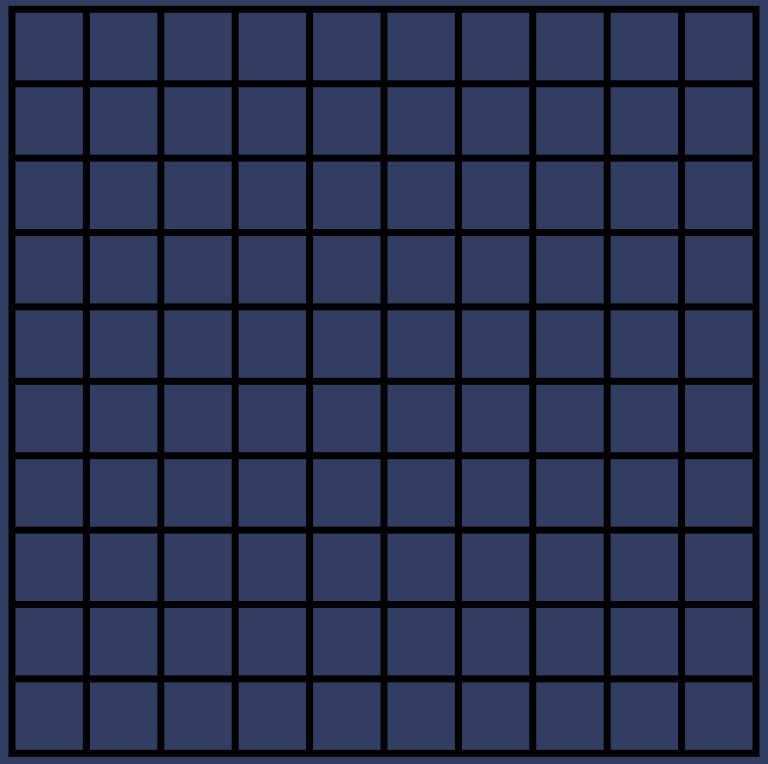
This pattern is drawn by a Shadertoy shader. Its source:

```glsl
// A square lattice of black bars on slate blue, ten cells across and ten down,
// closed by an outer bar and a thin margin. Each bar is the distance to the
// nearest lattice line, clamped to the grid; all lengths are in canvas heights.

const vec2  CELLS       = vec2(10.0);
const float PITCH       = 0.09738;             // spacing of bar centres
const float BAR_WIDTH   = 0.00916;
const vec2  GRID_ORIGIN = vec2(0.0157, 0.0140); // centre of the lower left crossing
const vec3  FILL_COLOR  = vec3(0.200, 0.238, 0.386);
const vec3  BAR_COLOR   = vec3(0.000, 0.004, 0.006);

// Signed distance to a box centred on the origin
float boxDistance(vec2 p, vec2 halfSize) {
    vec2 d = abs(p) - halfSize;
    return length(max(d, 0.0)) + min(max(d.x, d.y), 0.0);
}

// Signed distance to the bars, cut off at the outer frame
float gridDistance(vec2 p) {
    vec2 nearestLine = clamp(round(p / PITCH), vec2(0.0), CELLS) * PITCH;
    vec2 offset = abs(p - nearestLine);
    float bars = min(offset.x, offset.y) - 0.5 * BAR_WIDTH;

    vec2 halfGrid = 0.5 * CELLS * PITCH;
    float frame = boxDistance(p - halfGrid, halfGrid + 0.5 * BAR_WIDTH);
    return max(bars, frame);
}

void mainImage(out vec4 fragColor, in vec2 fragCoord) {
    vec2 p = fragCoord / iResolution.y - GRID_ORIGIN;
    float pixel = 1.0 / iResolution.y;

    // One-pixel coverage ramp across each bar edge
    float coverage = clamp(0.5 - gridDistance(p) / pixel, 0.0, 1.0);
    fragColor = vec4(mix(FILL_COLOR, BAR_COLOR, coverage), 1.0);
}
```
